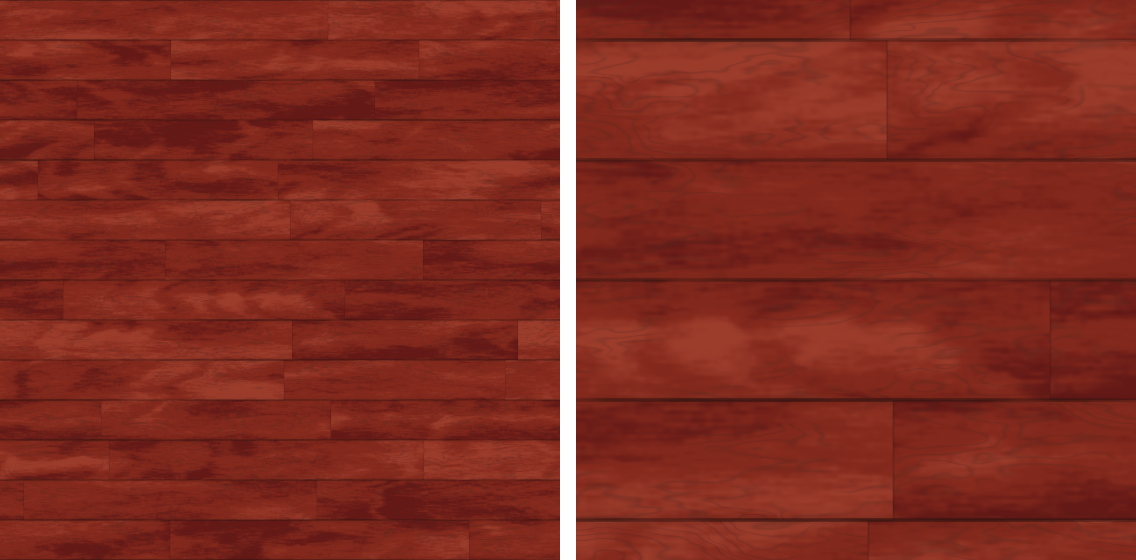
Left, the full canvas; right, a detail of the centre.
This texture is drawn by a Shadertoy shader. Its source:

```glsl
const float ROWS = 14.0;
const vec2 SPLIT_RANGE = vec2(0.38, 0.62);   // where a row divides into two planks
const float SEAM_HALF_WIDTH = 0.0011;
const float JOINT_HALF_WIDTH = 0.0006;
const float PLANK_VARIATION = 0.42;
const float FIGURE_CONTRAST = 1.45;
const float FEATHER_CONTRAST = 0.65;
const float PORE_CONTRAST = 0.22;
const float LINE_DENSITY = 9.0;
const float LINE_STRENGTH = 0.24;
const vec3 DARK_WOOD = vec3(0.395, 0.098, 0.088);
const vec3 MID_WOOD = vec3(0.515, 0.158, 0.110);
const vec3 LIGHT_WOOD = vec3(0.610, 0.235, 0.170);
const vec3 LINE_COLOR = vec3(0.300, 0.150, 0.120);
const vec3 SEAM_COLOR = vec3(0.220, 0.085, 0.070);

float hash(vec2 p) {
    vec3 q = fract(vec3(p.xyx) * 0.1031);
    q += dot(q, q.yzx + 33.33);
    return fract((q.x + q.y) * q.z);
}

float noise(vec2 p) {
    vec2 cell = floor(p), f = fract(p);
    f = f * f * (3.0 - 2.0 * f);
    float low = mix(hash(cell), hash(cell + vec2(1, 0)), f.x);
    float high = mix(hash(cell + vec2(0, 1)), hash(cell + vec2(1, 1)), f.x);
    return mix(low, high, f.y);
}

float fbm(vec2 p) {
    float sum = 0.0, amplitude = 0.533;
    for (int i = 0; i < 4; i++) {
        sum += amplitude * noise(p);
        p = p * 2.03 + 17.1;
        amplitude *= 0.5;
    }
    return sum;
}

float softLine(float distance, float halfWidth, float blur) {
    return 1.0 - smoothstep(halfWidth - blur, halfWidth + blur, distance);
}

vec3 woodColor(float tone) {
    vec3 lower = mix(DARK_WOOD, MID_WOOD, smoothstep(0.0, 0.5, tone));
    return mix(lower, LIGHT_WOOD, smoothstep(0.5, 1.1, tone));
}

void mainImage(out vec4 fragColor, in vec2 fragCoord) {
    vec2 uv = fragCoord / iResolution.xy;
    float blur = 0.8 / iResolution.y;

    // Plank layout: each row is shifted and split in two
    float row = floor(uv.y * ROWS);
    float across = fract(uv.y * ROWS);
    float x = fract(uv.x + hash(vec2(row, 3.7)));
    float split = mix(SPLIT_RANGE.x, SPLIT_RANGE.y, hash(vec2(row, 8.3)));
    float side = step(split, x);
    float along = x - side * split;
    float plankLength = mix(split, 1.0 - split, side);
    vec2 plank = vec2(side, row);
    vec2 seed = 90.0 * vec2(hash(plank + 11.3), hash(plank + 47.9));
    vec2 p = vec2(along, across / ROWS);

    // Broad figure stretched along the plank
    float warp = fbm(p * vec2(10.0, 32.0) + seed);
    float figure = fbm(p * vec2(5.0, 38.0) + seed.yx + 1.2 * warp);

    // Curved feathers that bow across the plank
    float bow = across - mix(0.2, 0.8, hash(plank + 5.1));
    float bend = hash(plank + 23.7) < 0.5 ? -4.0 : 4.0;
    vec2 featherPoint = vec2(p.x * 34.0 + bend * bow * bow + 3.0 * warp, across * 1.4);
    float featherPatch = smoothstep(0.4, 0.7, noise(p * vec2(8.0, 16.0) + seed));
    float feather = featherPatch * (noise(featherPoint + seed) - 0.5);

    // Fine pores and long fibres
    float pores = noise(p * vec2(75.0, 420.0) + seed) - 0.5;
    pores += 0.6 * (noise(p * vec2(240.0, 300.0) + seed) - 0.5);

    float tone = 0.5 + PLANK_VARIATION * (hash(plank + 71.3) - 0.5);
    tone += FIGURE_CONTRAST * (figure - 0.5) + FEATHER_CONTRAST * feather;
    tone += PORE_CONTRAST * pores;
    vec3 color = woodColor(tone);

    // Thin growth lines, broken into patches
    float rings = warp + 0.6 * figure + 2.5 * p.x + 0.6 * bow * bow;
    float lines = pow(0.5 + 0.5 * cos(6.28318 * LINE_DENSITY * rings), 5.0);
    lines *= smoothstep(0.3, 0.7, noise(p * vec2(22.0, 60.0) + seed.yx));
    color = mix(color, LINE_COLOR, LINE_STRENGTH * lines);

    // Uneven dark seams between rows
    float seam = mod(floor(uv.y * ROWS + 0.5), ROWS);
    float wear = noise(vec2(uv.x * 7.0, seam * 5.3 + 2.0));
    wear = 0.6 * wear + 0.4 * noise(vec2(uv.x * 45.0, seam * 9.1));
    float seamDistance = min(across, 1.0 - across) / ROWS;
    float seamMask = softLine(seamDistance, SEAM_HALF_WIDTH, blur);
    float seamShade = exp(-seamDistance * 350.0);
    color = mix(color, SEAM_COLOR, seamMask * mix(0.12, 0.85, wear));
    color *= 1.0 - 0.16 * wear * seamShade;

    // Faint butt joints
    float jointDistance = min(along, plankLength - along);
    color = mix(color, SEAM_COLOR, 0.25 * softLine(jointDistance, JOINT_HALF_WIDTH, blur));

    fragColor = vec4(color, 1.0);
}
```
